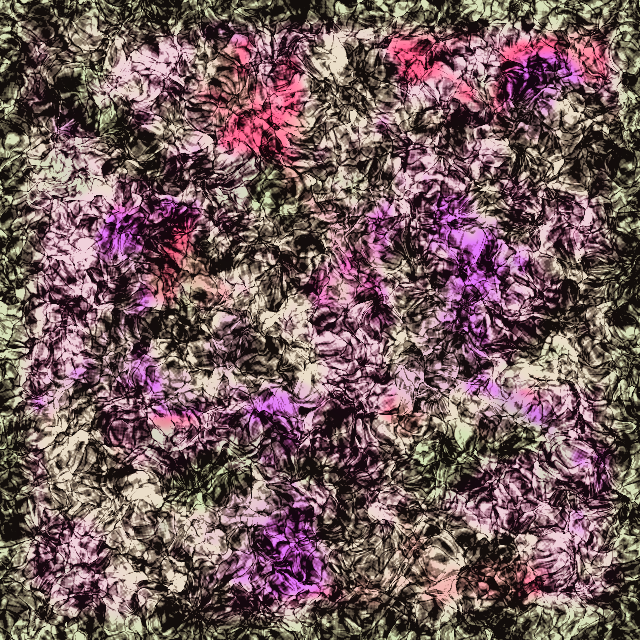
This texture is drawn by a three.js fragment shader. Its source:

```glsl
varying vec2 vUv;

const float TAU = 6.28318;

float hash(vec2 p) {
  vec3 q = fract(vec3(p.xyx) * 0.1031);
  q += dot(q, q.yzx + 33.33);
  return fract((q.x + q.y) * q.z);
}

float noise(vec2 p) {
  vec2 i = floor(p);
  vec2 f = fract(p);
  f = f * f * (3.0 - 2.0 * f);
  float low = mix(hash(i), hash(i + vec2(1.0, 0.0)), f.x);
  float high = mix(hash(i + vec2(0.0, 1.0)), hash(i + 1.0), f.x);
  return mix(low, high, f.y);
}

float fbm(vec2 p) {
  float sum = 0.0;
  float gain = 0.5;
  for (int i = 0; i < 4; i++) {
    sum += gain * noise(p);
    p = p * 2.07 + 17.3;
    gain *= 0.5;
  }
  return sum / 0.9375;
}

vec2 rotate(vec2 p, float angle) {
  float c = cos(angle);
  float s = sin(angle);
  return vec2(c * p.x - s * p.y, s * p.x + c * p.y);
}

vec2 warp(vec2 p, float scale, float amount) {
  vec2 shift = vec2(noise(p * scale), noise(p * scale + 41.7)) - 0.5;
  return p + shift * amount;
}

struct Shard {
  vec2 id;
  vec2 local;
  float gap;
};

// Nearest cell under a box metric that turns with each cell
Shard nearestShard(vec2 p) {
  vec2 base = floor(p);
  Shard shard = Shard(base, vec2(0.0), 0.0);
  float nearest = 9.0;
  float second = 9.0;
  for (int y = -1; y <= 1; y++) {
    for (int x = -1; x <= 1; x++) {
      vec2 id = base + vec2(float(x), float(y));
      vec2 jitter = vec2(hash(id), hash(id + 57.0));
      vec2 local = rotate(p - id - jitter, TAU * hash(id + 113.0));
      float d = max(abs(local.x) * 0.8, abs(local.y) * 1.2);
      if (d < nearest) {
        second = nearest;
        nearest = d;
        shard.id = id;
        shard.local = local;
      } else {
        second = min(second, d);
      }
    }
  }
  shard.gap = second - nearest;
  return shard;
}

// Bevelled shard filled with strands, a feathered fan or rings
float shardTone(vec2 p, float scale, float detail, float seed) {
  Shard s = nearestShard(p * scale + seed);
  vec2 q = s.local;
  vec2 fanPoint = q + vec2(0.8, 0.0);
  float angle = atan(fanPoint.y, fanPoint.x);
  float strands = noise(vec2(q.x * 2.5, q.y * detail) + s.id * 7.0);
  float fan = noise(vec2(angle * detail * 1.2, length(fanPoint) * 4.0) + s.id * 5.0);
  float rings = 0.5 + 0.4 * sin(length(q) * 15.0);
  float kind = hash(s.id + 211.0);
  float fill = mix(strands, fan, step(0.45, kind));
  fill = mix(fill, rings, 0.7 * step(0.94, kind));
  float width = scale * 0.0035;
  float crack = 1.0 - smoothstep(0.0, width, s.gap);
  float rim = smoothstep(0.0, width, s.gap) * (1.0 - smoothstep(width, width * 3.0, s.gap));
  return q.x * 0.5 + (fill - 0.5) * 1.25 + rim * 0.22 - crack * 0.55;
}

// Fine woven dots whose direction drifts across the canvas
float stipple(vec2 p) {
  vec2 q = rotate(p, 0.5 + floor(noise(p * 9.0) * 5.0) * 0.4) * 150.0;
  return sin(q.x * TAU) * sin(q.y * TAU);
}

vec3 toneRamp(float tone, float pinkness) {
  vec3 ink = mix(vec3(0.075, 0.050, 0.045), vec3(0.085, 0.030, 0.060), pinkness);
  vec3 shadow = mix(vec3(0.35, 0.29, 0.25), vec3(0.38, 0.20, 0.27), pinkness);
  vec3 middle = mix(vec3(0.60, 0.53, 0.45), vec3(0.73, 0.53, 0.61), pinkness);
  vec3 pale = mix(vec3(0.92, 0.87, 0.79), vec3(0.94, 0.82, 0.86), pinkness);
  vec3 color = mix(ink, shadow, smoothstep(0.20, 0.40, tone));
  color = mix(color, middle, smoothstep(0.42, 0.60, tone));
  return mix(color, pale, smoothstep(0.63, 0.83, tone));
}

void main() {
  vec2 p = warp(warp(vUv, 24.0, 0.022), 85.0, 0.006);
  vec2 inset = min(vUv, 1.0 - vUv);
  float border = 1.0 - smoothstep(0.015, 0.075, min(inset.x, inset.y) + 0.03 * (noise(vUv * 18.0) - 0.5));

  // Overlapping shards from coarse to fine
  float tone = 0.49 + 0.48 * shardTone(p, 13.0, 11.0, 3.0);
  tone += 0.50 * shardTone(p, 25.0, 7.0, 71.0);
  tone += 0.32 * shardTone(p, 52.0, 4.0, 139.0);
  tone += 0.65 * (fbm(p * 15.0 + 9.0) - 0.5);
  tone += 0.07 * stipple(vUv) + 0.20 * (noise(vUv * 240.0) - 0.5);
  tone -= 0.07 * border;

  // Drifting tan and pink, with crimson, violet and green stains
  float pinkness = smoothstep(0.38, 0.60, fbm(vUv * 9.0 + 23.0)) * (1.0 - border);
  vec3 color = toneRamp(tone, pinkness);
  float stain = smoothstep(0.52, 0.72, fbm(vUv * 11.0 + 61.0)) * (1.0 - border);
  vec3 dye = mix(vec3(1.12, 0.50, 0.68), vec3(0.95, 0.58, 1.15), smoothstep(0.40, 0.60, noise(vUv * 7.0 + 83.0)));
  color *= mix(vec3(1.0), dye, stain * (0.35 + 0.65 * pinkness));
  float moss = max(border * 0.8, smoothstep(0.62, 0.75, fbm(vUv * 7.0 + 131.0)));
  color *= mix(vec3(1.0), vec3(0.90, 1.02, 0.90), moss);

  gl_FragColor = vec4(clamp(color, 0.0, 1.0), 1.0);
}
```
